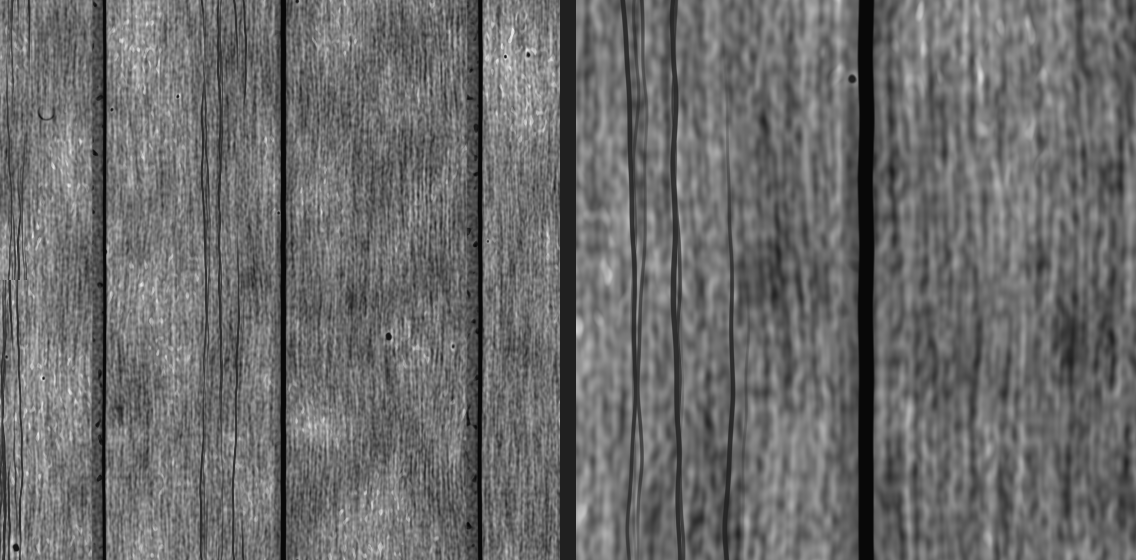
Left: the whole. Right: its middle third, enlarged.
Write a Shadertoy shader that draws this texture.

```glsl
// Three weathered grey planks standing side by side, tiling in both directions.
// Stretched, wrapping gradient noise makes the fibres and stains; wandering
// cracks, combed ridges, small holes, one knot and dark seams are laid over it.

#define BASE_TONE 0.465
#define STAIN 0.20
#define FIBRE 0.25
#define SPECKLE 0.24
#define RIDGES 120.0
#define RIDGE_DEPTH 0.20
#define CRACK_WIDTH 0.0012
#define HOLES 14
#define KNOT vec2(0.083, 0.80)
#define SEAMS vec3(0.186, 0.506, 0.858)

const float TAU = 6.2831853;

// Integer hash of a cell, each component in -1..1
vec2 hash2(vec2 cell) {
    uvec2 q = uvec2(ivec2(cell) + 4096) * uvec2(1597u, 3812u);
    uint n = (q.x ^ (q.y * 747u)) * 277803u;
    n = (n ^ (n >> 15)) * 739391u;
    n ^= n >> 13;
    uint m = n * 668265u;
    m ^= m >> 16;
    return vec2(n & 65535u, m & 65535u) / 32767.5 - 1.0;
}

// Gradient noise that wraps after the given whole number of cells
float noise(vec2 uv, vec2 cells) {
    vec2 p = uv * cells, i = floor(p), f = p - i;
    vec2 u = f * f * f * (f * (f * 6.0 - 15.0) + 10.0);
    vec2 a = mod(i, cells), b = mod(i + 1.0, cells);
    float low = mix(dot(hash2(a), f),
                    dot(hash2(vec2(b.x, a.y)), f - vec2(1, 0)), u.x);
    float high = mix(dot(hash2(vec2(a.x, b.y)), f - vec2(0, 1)),
                     dot(hash2(b), f - 1.0), u.x);
    return mix(low, high, u.y);
}

float fbm(vec2 uv, vec2 cells) {
    float sum = 0.0, amp = 1.0;
    for (int i = 0; i < 4; i++) {
        sum += amp * noise(uv, cells);
        cells *= 2.0;
        amp *= 0.5;
    }
    return sum;
}

float bump(float x, float width) { return exp(-x * x / (width * width)); }

// Group of long splits that wander, thin out and fade along the plank
float cracks(vec2 p, float centre, float spread, float seed, float soft) {
    float cover = 0.0;
    for (int i = 0; i < 8; i++) {
        vec2 h = hash2(vec2(float(i) * 7.0 + 3.0, seed));
        float x = centre + spread * h.x
                + 0.014 * noise(vec2(h.y, p.y), vec2(9, 4))
                + 0.004 * noise(vec2(h.y, p.y), vec2(9, 22));
        float w = CRACK_WIDTH * (0.35 + 0.65 * abs(h.y))
                * smoothstep(-0.25, 0.2, noise(vec2(h.x, p.y), vec2(7, 3)));
        float split = 1.0 - smoothstep(w, w + soft, abs(p.x - x));
        cover = max(cover, split * smoothstep(0.0, 0.0008, w));
    }
    return cover;
}

// Sunken strip on the left of a seam, black gap, worn pale edge on its right
float seam(float tone, vec2 p, float x, float strip, float depth, float gap, float soft) {
    x += 0.25 * gap * noise(p, vec2(1, 26)) + (strip > 0.015 ? 0.006 * noise(p, vec2(1, 3)) : 0.0);
    float d = p.x - x;
    float rough = noise(p, vec2(150, 110)), pits = noise(p, vec2(70, 60));
    float floorTone = 0.29 + 0.25 * rough - 0.22 * smoothstep(0.2, 0.4, pits);
    float inside = smoothstep(-strip - 0.003, -strip + 0.001, d) * step(d, 0.0);
    tone = mix(tone, floorTone, depth * inside);
    tone += 0.07 * bump(d - gap - 0.004, 0.003);
    tone *= 1.0 - 0.35 * bump(d, 2.2 * gap);
    return mix(tone, 0.03, 1.0 - smoothstep(gap - soft * 0.5, gap + soft, abs(d)));
}

void mainImage(out vec4 fragColor, in vec2 fragCoord) {
    vec2 uv = fragCoord / iResolution.xy;
    float soft = max(1.0 / iResolution.x, 0.001);
    float plank = mod(dot(step(SEAMS, vec3(uv.x)), vec3(1)), 3.0);
    float combed = plank == 2.0 ? 1.0 : 0.0;

    // Grain coordinates: shifted per plank and gently bent
    vec2 g = uv + plank * vec2(0.37, 0.21);
    float stain = fbm(g, vec2(7, 5));
    g.x += 0.012 * noise(g, vec2(5, 4));

    // Stains, fibres and speckle
    float tone = BASE_TONE - 0.035 * combed + STAIN * stain;
    tone += FIBRE * (0.8 * noise(g, vec2(105, 6)) + noise(g, vec2(205, 22)));
    tone += SPECKLE * noise(g, vec2(190, 105));
    tone += 0.22 * smoothstep(0.12, 0.42, noise(g, vec2(120, 62))) * smoothstep(-0.05, 0.3, stain);
    tone += 0.12 * bump(uv.y - 0.22, 0.022) * bump(uv.x - 0.22, 0.05);
    tone += 0.09 * bump(uv.y - 0.23, 0.02) * bump(uv.x - 0.56, 0.07);

    // Ridges left by weather on the right-hand plank
    float bands = bump(uv.x - 0.765, 0.065) + 0.65 * bump(uv.x - 0.565, 0.055);
    float comb = combed * bands * smoothstep(-0.3, 0.3, fbm(g, vec2(4, 6)));
    float ripple = 0.5 + 0.5 * sin(TAU * RIDGES * g.x + 6.0 * noise(g, vec2(32, 9)));
    tone += comb * (0.05 - RIDGE_DEPTH * ripple * (0.8 + noise(g, vec2(80, 40))));

    // Splits; those on the left plank step sideways at mid height
    vec2 stepped = uv + vec2(0.016 * step(uv.y, 0.5), 0.0);
    float split = max(cracks(uv, 0.395, 0.045, 11.0, soft),
                      cracks(stepped, 0.032, 0.026, 29.0, soft));
    tone = mix(tone, 0.13, 0.85 * split);

    // Knot with a shadowed lower rim
    vec2 k = uv - KNOT;
    float r = length(k);
    tone += 0.05 * bump(r, 0.012);
    tone -= 0.28 * bump(r - 0.014, 0.0022) * smoothstep(0.016, -0.012, k.y + 0.4 * k.x);

    // Scattered nail and worm holes with pale rims
    for (int i = 0; i < HOLES; i++) {
        vec2 h = hash2(vec2(float(i) * 5.0 + 1.0, 83.0));
        vec2 d = fract(uv - h * 0.5) - 0.5;
        float size = 0.0016 + 0.0045 * pow(abs(hash2(vec2(i, 47)).x), 3.0);
        float dist = length(d * vec2(1.0, 0.8)) + 0.002 * noise(uv, vec2(130, 130));
        tone += 0.12 * bump(dist - size * 1.8, size);
        tone = mix(tone, 0.08, 1.0 - smoothstep(size - soft, size + soft, dist));
    }

    // Seams between planks
    tone = seam(tone, uv, SEAMS.x, 0.021, 0.9, 0.0023, soft);
    tone = seam(tone, uv, SEAMS.y, 0.014, 0.35, 0.0042, soft);
    tone = seam(tone, uv, SEAMS.z, 0.023, 0.9, 0.0032, soft);

    fragColor = vec4(vec3(clamp(tone, 0.02, 0.9)), 1.0);
}
```
